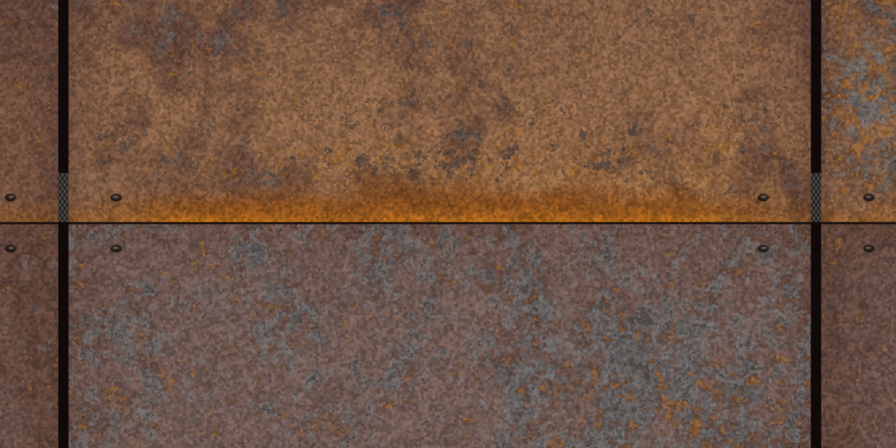
Write a Shadertoy shader that draws this texture.

```glsl
#define JOINT_X 0.1415
#define PITCH 1.68
#define JOINT_HALF 0.0115
#define SEAM_Y 0.502
#define SEAM_HALF 0.0025
#define RIVET_OFFSET vec2(0.118, 0.057)
#define RIVET_SIZE vec2(0.0125, 0.0085)
#define CLIP_HEIGHT 0.112
#define GRAIN_SCALE 165.0
#define GRAIN_DEPTH 0.36

const vec3 TAN = vec3(0.535, 0.385, 0.275);
const vec3 OCHRE = vec3(0.64, 0.44, 0.25);
const vec3 UMBER = vec3(0.36, 0.25, 0.21);
const vec3 MAUVE = vec3(0.435, 0.35, 0.325);
const vec3 SLATE = vec3(0.385, 0.40, 0.41);
const vec3 RUST = vec3(0.49, 0.275, 0.11);
const vec3 AMBER = vec3(0.80, 0.48, 0.09);
const vec3 GAP = vec3(0.065, 0.035, 0.035);

vec2 hash2(vec2 p) {
    vec3 q = fract(p.xyx * vec3(0.1031, 0.1030, 0.0973));
    q += dot(q, q.yzx + 33.33);
    return fract((q.xx + q.yz) * q.zy);
}

// Smooth cellular noise: random cell tones blended by distance
float cells(vec2 p) {
    vec2 id = floor(p), f = p - id;
    float sum = 0.0, total = 0.0;
    for (int j = -1; j <= 1; j++)
    for (int i = -1; i <= 1; i++) {
        vec2 o = vec2(i, j), h = hash2(id + o);
        vec2 d = o + h - f;
        float w = exp(-5.0 * dot(d, d));
        sum += w * fract(dot(h, vec2(7.3, 13.7)));
        total += w;
    }
    return sum / total;
}

float layered(vec2 p) {
    float sum = 0.0, amp = 0.5;
    for (int i = 0; i < 4; i++) {
        sum += amp * (cells(p) - 0.5);
        p = mat2(1.6, 1.2, -1.2, 1.6) * p + 7.1;
        amp *= 0.65;
    }
    return 0.5 + 1.2 * sum;
}

// Soft elliptical spot
float spot(vec2 p, vec2 centre, vec2 size) {
    vec2 d = (p - centre) / size;
    return exp(-dot(d, d));
}

void mainImage(out vec4 fragColor, in vec2 fragCoord) {
    vec2 p = fragCoord / iResolution.y;
    float px = 1.0 / iResolution.y;

    // Panel layout
    float along = (p.x - JOINT_X) / PITCH;
    float column = floor(along);
    float side = abs(along - floor(along + 0.5)) * PITCH;
    float h = p.y - SEAM_Y;
    float upper = step(0.0, h), lower = 1.0 - upper;
    float middle = 1.0 - min(abs(column), 1.0);
    float left = step(column, -0.5), right = step(0.5, column);

    // Noise layers, shifted per panel
    vec2 q = p + 9.0 * vec2(column + 2.0, upper + 1.0);
    float stain = layered(q * 3.5);
    float blotch = layered(q * vec2(14.0, 11.0) + 4.0);
    float flake = layered(q * 50.0);
    float grain = cells(q * GRAIN_SCALE);

    // Base tone of each panel
    vec3 color = mix(MAUVE, TAN, upper);
    float glow = upper * middle * spot(p, vec2(1.45, 0.59), vec2(0.65, 0.12));
    color = mix(color, OCHRE, 0.45 * glow);
    float streak = upper * middle * spot(p, vec2(1.14, 0.88), vec2(0.022, 0.26));
    float dark = 0.8 * smoothstep(0.42, 0.85, 0.55 * stain + 0.45 * blotch);
    dark += 0.6 * exp(-side * 14.0) + 0.2 * streak;
    dark += left * 0.4 + right * lower * 0.35;
    dark += lower * 0.45 * exp(h * 13.0);
    dark += upper * (0.22 * smoothstep(0.2, 0.5, h) + 0.05 * sin(p.x * 37.0 + 2.0 * sin(p.x * 13.0)));
    color = mix(color, UMBER, clamp(dark, 0.0, 0.9));

    // Speckled blue-grey patina
    float cluster = right * upper * spot(p, vec2(1.93, 0.78), vec2(0.10, 0.22));
    float corner = lower * middle * spot(p, vec2(1.50, 0.13), vec2(0.28, 0.15));
    float patina = 0.25 * stain + 0.35 * blotch + 0.4 * flake;
    patina += 0.22 * cluster + 0.05 * middle * lower + 0.04 * corner;
    patina -= 0.11 * upper + 0.10 * lower * (1.0 - middle);
    color = mix(color, SLATE, 0.75 * smoothstep(0.53, 0.72, patina));

    // Pitted flakes above the rust band and down the streak
    float pits = spot(p, vec2(0.95, 0.64), vec2(0.42, 0.05));
    pits += 0.8 * spot(p, vec2(1.61, 0.67), vec2(0.05, 0.06));
    pits = pits * upper * middle + 0.9 * streak;
    float pitted = 0.65 * flake + 0.35 * blotch + 0.17 * pits;
    color = mix(color, vec3(0.27, 0.22, 0.20), 0.65 * smoothstep(0.69, 0.80, pitted));
    float fleck = 1.0 - flake + 0.16 * pits + 0.25 * cluster + 0.11 * corner;
    color = mix(color, vec3(0.68, 0.44, 0.19), 0.55 * smoothstep(0.76, 0.95, fleck));

    // Rust band gathering at the foot of the upper panels
    float reach = 0.045 + 0.05 * spot(p, vec2(1.0, p.y), vec2(0.55, 1.0));
    reach += 0.06 * (blotch - 0.5);
    float strength = upper * mix(0.3, 0.9, middle * smoothstep(0.04, 0.35, side));
    float band = 1.0 - smoothstep(reach * 0.4, reach * 1.25, h);
    color = mix(color, RUST, band * strength);
    float bright = exp(-max(h, 0.0) * 46.0) * (0.8 + 0.6 * (blotch - 0.5));
    color = mix(color, AMBER, clamp(bright * strength, 0.0, 1.0));

    // Fine grain
    color *= 1.0 + GRAIN_DEPTH * (grain - 0.5) + 0.22 * (flake - 0.5);

    // Rivets mirrored about joints and seam
    vec2 r = (vec2(side, abs(h)) - RIVET_OFFSET) / RIVET_SIZE;
    float soft = px / RIVET_SIZE.y;
    float head = 1.0 - smoothstep(1.0 - soft, 1.0 + soft, length(r));
    float shine = spot(r, vec2(-0.1, 0.2 * sign(h)), vec2(0.5, 0.4));
    color = mix(color, mix(vec3(0.10, 0.07, 0.06), vec3(0.42, 0.36, 0.33), shine), 0.9 * head);

    // Horizontal seam, then the open vertical joints
    float seam = 1.0 - smoothstep(SEAM_HALF - px, SEAM_HALF + px, abs(h));
    color = mix(color, GAP, 0.9 * seam);
    float joint = 1.0 - smoothstep(JOINT_HALF - px, JOINT_HALF + px, side);
    float weave = 0.5 + 0.5 * sin(p.x * 620.0) * sin(p.y * 420.0);
    float clip = smoothstep(0.0, 2.0 * px, h) * (1.0 - smoothstep(CLIP_HEIGHT - px, CLIP_HEIGHT + px, h));
    color = mix(color, mix(GAP, mix(vec3(0.10), vec3(0.33, 0.30, 0.28), weave), clip), joint);

    fragColor = vec4(clamp(color, 0.0, 1.0), 1.0);
}
```
